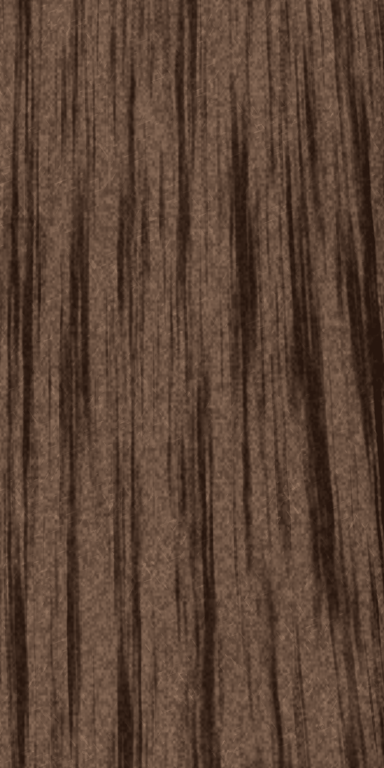
Give the GLSL for this texture, as a Shadertoy shader.

```glsl
// Dark brown wood veneer: leaning bands of fine vertical pores under a felt-like grain.
#define DARK_WOOD vec3(0.185, 0.115, 0.078)
#define LIGHT_WOOD vec3(0.50, 0.388, 0.315)
#define BASE_TONE 0.79
#define BAND_COUNT 7.1
#define BAND_DEPTH 0.78
#define PORE_DEPTH 0.34
#define GRAIN_DEPTH 0.70
#define FLECK_LIGHT 0.22
#define LEAN 0.075
#define EDGE_SHADE 0.25

float hash(vec2 p) {
    vec3 q = fract(p.xyx * vec3(0.1031, 0.1030, 0.0973));
    q += dot(q, q.yzx + 33.33);
    return fract((q.x + q.y) * q.z);
}

float noise(vec2 p) {
    vec2 cell = floor(p), f = fract(p);
    f = f * f * (3.0 - 2.0 * f);
    return mix(mix(hash(cell), hash(cell + vec2(1, 0)), f.x),
               mix(hash(cell + vec2(0, 1)), hash(cell + vec2(1, 1)), f.x), f.y);
}

// One column of smooth noise, shifted so that neighbouring fibres end apart
float fibre(float column, float y) {
    y += 40.0 * hash(vec2(column, 7.0));
    float row = floor(y);
    return mix(hash(vec2(column, row)), hash(vec2(column, row + 1.0)),
               smoothstep(0.0, 1.0, y - row));
}

float streaks(vec2 p) {
    float column = floor(p.x);
    return mix(fibre(column, p.y), fibre(column + 1.0, p.y),
               smoothstep(0.0, 1.0, p.x - column));
}

// Sparse short bright fibres whose direction drifts over the surface
float flecks(vec2 p, float angle) {
    float c = cos(angle), s = sin(angle);
    vec2 q = mat2(c, s, -s, c) * p;
    float patchy = smoothstep(0.35, 0.75, noise(p * 14.0 + 8.0 * angle));
    return patchy * smoothstep(0.72, 0.98, noise(q * vec2(140.0, 65.0) + 60.0));
}

void mainImage(out vec4 fragColor, in vec2 fragCoord) {
    vec2 p = fragCoord / iResolution.x;
    float drop = 2.0 - p.y;

    // Grain direction: upright at left, leaning toward the right
    vec2 g = p;
    g.x -= LEAN * smoothstep(0.35, 1.0, p.x) * drop;
    g.x += 0.016 * (noise(p * vec2(3.0, 1.7) + 11.0) - 0.5);
    g.x += 0.004 * (noise(p * vec2(12.0, 9.0) + 31.0) - 0.5);
    g.x += 1.0;

    // Growth bands, uneven in spacing and in strength along the length
    float phase = (g.x - 1.065) * BAND_COUNT + 0.35 * (noise(g * vec2(5.0, 0.8)) - 0.5);
    float band = 0.5 + 0.5 * cos(6.2832 * phase);
    band *= 0.6 + 0.8 * noise(g * vec2(11.0, 2.2) + 5.0);

    // Pores: streaks crowding in the bands, hairlines everywhere
    float coarse = streaks(g * vec2(66.0, 2.6));
    float fine = streaks(g * vec2(128.0, 4.5) + 200.0);
    float broken = noise(g * vec2(115.0, 17.0) + 70.0);
    float dark = smoothstep(0.50, 0.92, 0.27 * band + 0.42 * coarse + 0.36 * fine + 0.14 * broken);
    float hairline = smoothstep(0.66, 0.92, streaks(g * vec2(100.0, 3.4) + 500.0));

    // Felted surface grain
    float grain = 0.62 * noise(p * vec2(165.0, 135.0)) + 0.38 * noise(p * vec2(95.0, 70.0) + 90.0) - 0.5;
    float fleck = flecks(p, 0.5) + flecks(p + 3.0, -0.6) + flecks(p + 5.0, 1.2);

    float tone = BASE_TONE - BAND_DEPTH * dark - PORE_DEPTH * hairline * (1.0 - dark);
    tone += GRAIN_DEPTH * grain * (1.0 - 0.5 * dark);
    tone += FLECK_LIGHT * fleck * (1.0 - 0.6 * dark);
    tone += 0.10 * (noise(p * vec2(4.0, 2.0) + 20.0) - 0.5);

    // Shade toward the right edge and the lower corner
    tone -= EDGE_SHADE * smoothstep(0.93, 1.02, p.x);
    tone -= 0.07 * smoothstep(0.3, 1.0, p.x) * drop * 0.5;

    fragColor = vec4(mix(DARK_WOOD, LIGHT_WOOD, clamp(tone, -0.1, 1.2)), 1.0);
}
```
